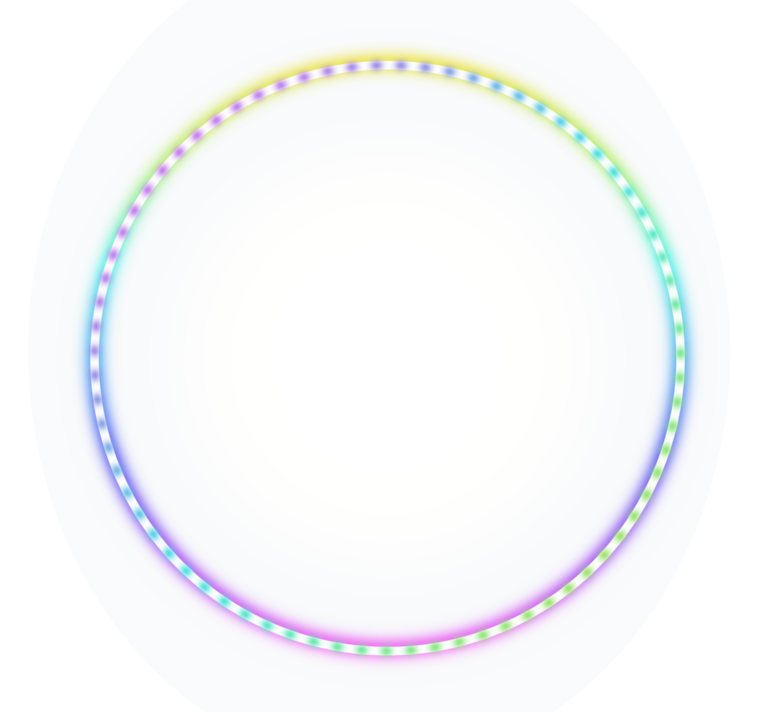
Give the GLSL for this background, as a Shadertoy shader.

```glsl
// A thin white ring strung with soft coloured beads, over a blurred rainbow halo.
// The halo is tinted by height and the beads along a diagonal; both are Gaussians.
// Behind them lies a pale elliptical disk that brightens to white at its centre.

const vec2  RING_CENTER  = vec2(0.005, -0.003); // from canvas centre, in heights
const float RING_RADIUS  = 0.4115;
const float LINE_HALF    = 0.0060;
const float HALO_WIDTH   = 0.0110;              // Gaussian sigma
const float HALO_LIFT    = 0.0035;              // halo sits slightly above the line
const float HALO_OPACITY = 0.92;
const float BEAD_COUNT   = 75.0;
const float BEAD_PHASE   = 0.046;               // radians clockwise from the top
const vec2  BEAD_SIZE    = vec2(0.0064, 0.0052); // along and across the line
const float BEAD_OPACITY = 0.95;
const vec2  DISK_CENTER  = vec2(-0.007, 0.008);
const vec2  DISK_RADII   = vec2(0.493, 0.585);
const float TAU          = 6.2831853;

const vec3 WHITE = vec3(1.0);
const vec3 IVORY = vec3(0.998, 0.998, 0.992);
const vec3 MIST  = vec3(0.973, 0.979, 0.986);
const vec3 RIM   = vec3(0.982, 0.985, 0.988);

// Halo colours from top to bottom
const vec3 HALO_STOPS[7] = vec3[7](
    vec3(0.93, 0.90, 0.32), vec3(0.72, 0.94, 0.48), vec3(0.35, 0.95, 0.90),
    vec3(0.32, 0.67, 0.95), vec3(0.36, 0.36, 0.93), vec3(0.65, 0.35, 0.95),
    vec3(0.96, 0.40, 0.95));

// Bead colours from upper left to lower right
const vec3 BEAD_STOPS[7] = vec3[7](
    vec3(0.77, 0.48, 0.93), vec3(0.59, 0.56, 0.90), vec3(0.40, 0.74, 0.91),
    vec3(0.28, 0.87, 0.89), vec3(0.32, 0.91, 0.79), vec3(0.46, 0.91, 0.58),
    vec3(0.61, 0.89, 0.42));

// Evenly spaced colour ramp, t in 0..1
vec3 ramp(vec3 stops[7], float t) {
    float x = clamp(t, 0.0, 1.0) * 6.0;
    int i = min(int(x), 5);
    return mix(stops[i], stops[i + 1], x - float(i));
}

float gauss(float x) {
    return exp(-0.5 * x * x);
}

vec3 background(vec2 p, float pixel) {
    float r = length(p - RING_CENTER);
    vec3 color = mix(WHITE, IVORY, smoothstep(0.12, 0.25, r));
    color = mix(color, MIST, smoothstep(0.21, 0.38, r));
    color = mix(color, RIM, smoothstep(0.40, 0.52, r));
    float edge = (length((p - DISK_CENTER) / DISK_RADII) - 1.0) * DISK_RADII.x;
    return mix(color, WHITE, smoothstep(-pixel, pixel, edge));
}

void mainImage(out vec4 fragColor, in vec2 fragCoord) {
    float pixel = 1.0 / iResolution.y;
    vec2 p = (fragCoord - 0.5 * iResolution.xy) * pixel;
    vec2 q = p - RING_CENTER;
    float ringDist = length(q) - RING_RADIUS;
    vec3 color = background(p, pixel);

    // Rainbow halo
    float haloDist = length(q - vec2(0.0, HALO_LIFT)) - RING_RADIUS;
    vec3 haloColor = ramp(HALO_STOPS, 0.5 - 0.5 * q.y / RING_RADIUS);
    color = mix(color, haloColor, HALO_OPACITY * gauss(haloDist / HALO_WIDTH));

    // White line
    float line = 1.0 - smoothstep(-pixel, pixel, abs(ringDist) - LINE_HALF);
    color = mix(color, WHITE, line);

    // Beads repeated by angle, measured clockwise from the top
    float stepAngle = TAU / BEAD_COUNT;
    float turn = (atan(q.x, q.y) - BEAD_PHASE) / stepAngle;
    float along = (fract(turn + 0.5) - 0.5) * stepAngle * RING_RADIUS;
    float bead = gauss(length(vec2(along, ringDist) / BEAD_SIZE));
    float diagonal = dot(q, vec2(1.0, -1.0)) * inversesqrt(2.0) / RING_RADIUS;
    vec3 beadColor = ramp(BEAD_STOPS, 0.5 + 0.5 * diagonal);
    color = mix(color, beadColor, BEAD_OPACITY * bead);

    fragColor = vec4(color, 1.0);
}
```
